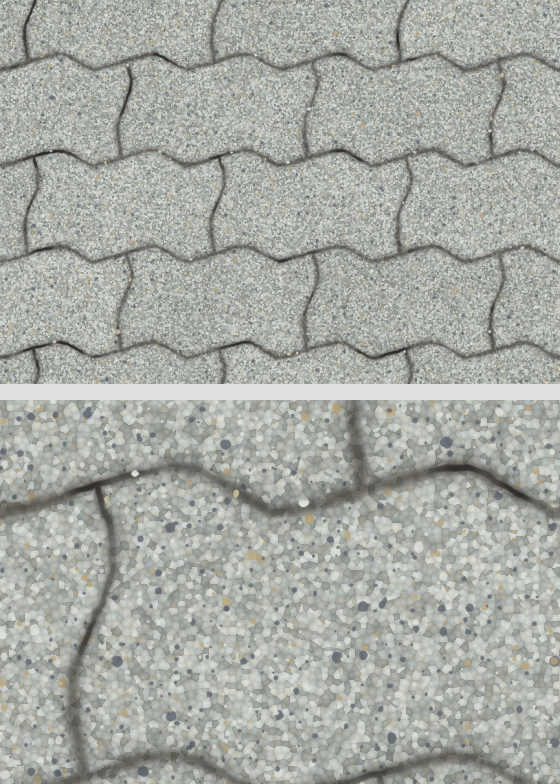
Top, the full canvas; bottom, a detail of the centre.
Give the GLSL for this texture, as a Shadertoy shader.

```glsl
// Interlocking concrete pavers, three across and four down, in running bond.
// Bent joint curves give a distance to the nearest seam; gradient noise wears
// the seams, while cellular grain and scattered stones form the concrete.

const vec2 PAVER = vec2(0.4848, 0.25);   // paver size in canvas heights
const vec3 CONCRETE = vec3(0.688, 0.703, 0.677);
const vec3 JOINT = vec3(0.43, 0.42, 0.39);
const vec3 CRACK = vec3(0.17, 0.16, 0.15);
const vec3 DARK_STONE = vec3(0.36, 0.39, 0.43);
const vec3 PALE_STONE = vec3(0.88, 0.89, 0.86);
const vec3 TAN_STONE = vec3(0.73, 0.65, 0.49);

vec2 hash2(vec2 p) {
    vec3 q = fract(p.xyx * vec3(0.1031, 0.1030, 0.0973));
    q += dot(q, q.yzx + 33.33);
    return fract((q.xx + q.yz) * q.zy);
}

float corner(vec2 cell, vec2 offset, vec2 f) {
    return dot(hash2(cell + offset) * 2.0 - 1.0, f - offset);
}

// Gradient noise, roughly -0.7 to 0.7
float noise(vec2 p) {
    vec2 i = floor(p), f = p - i;
    vec2 u = f * f * f * (f * (f * 6.0 - 15.0) + 10.0);
    return mix(mix(corner(i, vec2(0, 0), f), corner(i, vec2(1, 0), f), u.x),
               mix(corner(i, vec2(0, 1), f), corner(i, vec2(1, 1), f), u.x), u.y);
}

float fbm(vec2 p) {
    float sum = 0.0, amp = 0.6;
    for (int i = 0; i < 4; i++) {
        sum += amp * noise(p);
        p = p * 2.03 + 17.3;
        amp *= 0.5;
    }
    return sum;
}

// Slow rise and quick fall of the bed joint, twice per paver
float bedWave(float x) {
    float t = fract(x);
    float rise = t / 0.64, fall = (1.0 - t) / 0.33;
    float k = max(0.3 - abs(rise - fall), 0.0) / 0.3;
    float h = min(rise, fall) - k * k * 0.075;
    return mix(h, smoothstep(0.0, 1.0, h), 0.45);
}

// Sideways S bend of the upright joint, from foot (0) to head (1)
float headBend(float t) {
    return mix(-0.029, 0.042, smoothstep(0.34, 0.74, t))
         - 0.025 * smoothstep(0.76, 1.0, t)
         + 0.013 * (1.0 - smoothstep(0.0, 0.28, t));
}

// Nearest grain: x = distance to its centre, y = its random value
vec2 grain(vec2 p) {
    vec2 i = floor(p), best = vec2(9.0, 0.0);
    for (int y = -1; y <= 1; y++)
    for (int x = -1; x <= 1; x++) {
        vec2 cell = i + vec2(x, y), h = hash2(cell);
        float d = length(cell + h - p);
        if (d < best.x) best = vec2(d, fract(h.x * 7.0 + h.y * 13.0));
    }
    return best;
}

// Scattered stones: x = coverage, y = random value of the stone
vec2 stones(vec2 p, float scale, float chance, float px) {
    vec2 q = p * scale, cell = floor(q);
    vec2 place = hash2(cell), kind = hash2(cell + 91.7);
    vec2 d = q - cell - mix(vec2(0.3), vec2(0.7), place);
    d.x *= 0.8 + 0.5 * place.y;
    d += 0.06 * noise(q * 5.0);
    float radius = mix(0.09, 0.22, place.x * place.x);
    float cover = 1.0 - smoothstep(radius - px * scale, radius + px * scale, length(d));
    return vec2(cover * step(kind.x, chance), kind.y);
}

vec3 stoneColor(float r) {
    return r < 0.45 ? DARK_STONE : r < 0.78 ? PALE_STONE : TAN_STONE;
}

void mainImage(out vec4 fragColor, in vec2 fragCoord) {
    float px = 1.0 / iResolution.y;
    vec2 p = fragCoord * px;

    // Ragged seam layout
    vec2 q = p + 0.0045 * vec2(noise(p * 19.0), noise(p * 19.0 + 40.0))
               + 0.0025 * vec2(noise(p * 70.0), noise(p * 70.0 + 80.0));
    float v = q.y / PAVER.y - 0.277 - 0.16 * bedWave(q.x / PAVER.x * 2.0);
    float row = floor(v), t = v - row;
    float u = q.x / PAVER.x - 0.664 + 0.5 * mod(row, 2.0) - headBend(t);
    float bedDist = min(t, 1.0 - t) * PAVER.y * 0.93;
    float headDist = abs(u - round(u)) * PAVER.x * 0.94;
    float d = min(bedDist, headDist);

    // Concrete: paver tone, mottling and fine aggregate
    vec2 tone = hash2(vec2(floor(u), row) + 23.0);
    vec2 g = grain(p * 175.0);
    vec3 col = CONCRETE + 0.025 * (tone.x - 0.5) + 0.055 * fbm(p * 5.0);
    col += 0.23 * (g.y - 0.5) - 0.13 * (g.x - 0.42);
    col += vec3(0.02, 0.0, -0.025) * (fract(g.y * 37.0) - 0.5);
    for (int i = 0; i < 3; i++) {
        vec2 s = stones(p + float(i) * 3.7, 42.0 + 25.0 * float(i), 0.36, px);
        col = mix(col, stoneColor(s.y), 0.8 * s.x);
    }

    // Rounded edges: lit head, shaded foot, dirt towards the seam
    float wear = noise(p * 9.0 + 5.0) + 0.5 * noise(p * 31.0);
    float lit = exp(-bedDist / 0.010) * sign(t - 0.5);
    col += 0.035 * lit;
    col *= 1.0 - (0.22 + 0.12 * wear) * exp(-d * d / 0.00011);

    // Filled seam with open dark cracks and trapped grit
    float width = 0.0036 + 0.0022 * wear;
    float seam = 1.0 - smoothstep(width - px, width + 0.0025 + px, d);
    col = mix(col, JOINT + 0.12 * (g.y - 0.5), seam * clamp(0.72 + 0.5 * wear, 0.3, 0.95));
    float open = smoothstep(0.08, 0.4, noise(p * 6.0 + 31.0) + 0.5 * noise(p * 24.0 + 9.0));
    float crack = 1.0 - smoothstep(0.0012, 0.0028 + px, d);
    col = mix(col, CRACK, crack * (0.2 + 0.75 * open));
    vec2 grit = stones(p + 8.1, 36.0, 0.22, px);
    col = mix(col, mix(TAN_STONE, PALE_STONE, grit.y), grit.x * (1.0 - smoothstep(0.004, 0.009, d)));

    fragColor = vec4(clamp(col, 0.0, 1.0), 1.0);
}
```
